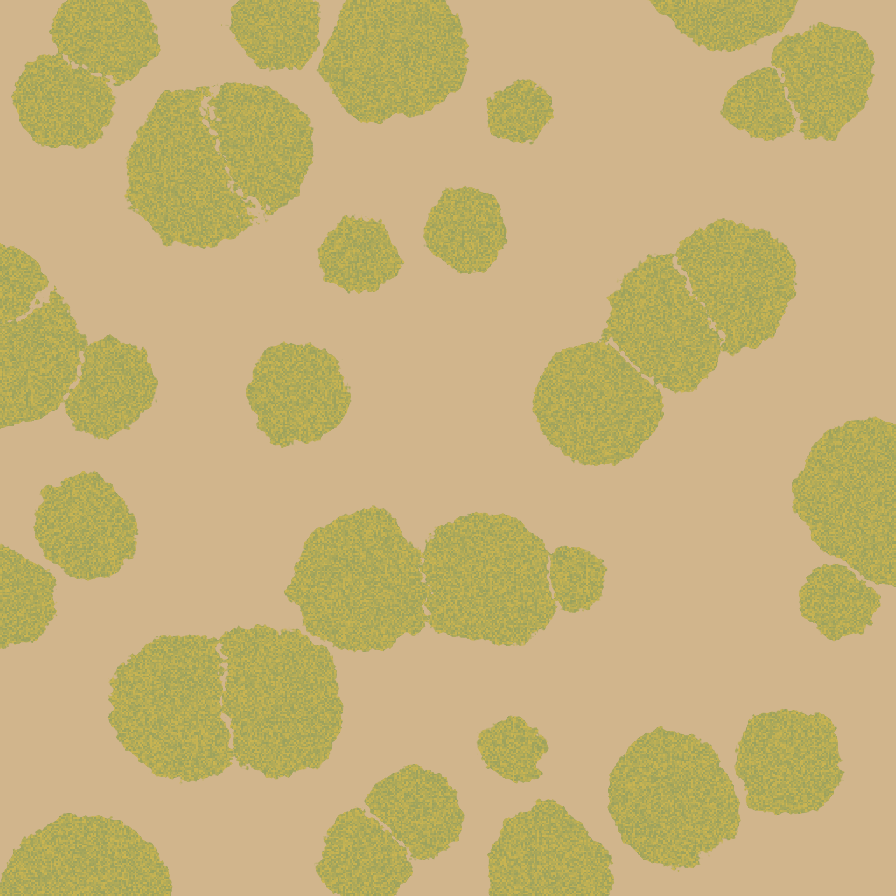
A Shadertoy shader for this texture:

```glsl
// Mossy colonies spreading over bare tan ground. Each colony is a disc whose
// radius is roughened by fractal noise; colonies that meet keep a thin broken
// seam between them, and every colony is speckled with fine two-tone grain.

float hash12(vec2 p) {
    vec3 q = fract(vec3(p.xyx) * 0.1031);
    q += dot(q, q.yzx + 33.33);
    return fract((q.x + q.y) * q.z);
}

float valueNoise(vec2 p) {
    vec2 cell = floor(p), f = fract(p);
    f = f * f * (3.0 - 2.0 * f);
    float low = mix(hash12(cell), hash12(cell + vec2(1, 0)), f.x);
    float high = mix(hash12(cell + vec2(0, 1)), hash12(cell + vec2(1, 1)), f.x);
    return mix(low, high, f.y);
}

// Signed offset of a colony rim: broad lobes down to crumbs
float rimRoughness(vec2 p, float seed) {
    float offset = 0.0, amplitude = 0.02, frequency = 10.0;
    for (int octave = 0; octave < 6; octave++) {
        offset += amplitude * (valueNoise(p * frequency + seed * 17.3) - 0.5);
        amplitude *= 0.68;
        frequency *= 2.1;
    }
    return offset;
}

void mainImage(out vec4 fragColor, in vec2 fragCoord) {
    vec2 uv = fragCoord / iResolution.y;
    float pixel = 1.0 / iResolution.y;

    // Distances to the nearest and second nearest colony rims
    float nearest = 1.0, second = 1.0;
    for (int i = 0; i < 36; i++) {
        float id = float(i) + 1.0;
        vec2 spread = fract(id * vec2(0.7549, 0.5698));
        vec2 jitter = vec2(hash12(vec2(id, 3.0)), hash12(vec2(id, 8.0))) - 0.5;
        vec2 center = spread * 1.12 - 0.06 + jitter * 0.18;
        float radius = mix(0.035, 0.1, fract(id * 0.618));

        float rim = length(uv - center) - radius;
        if (rim > 0.05) continue;
        rim += rimRoughness(uv, id);
        second = min(second, max(nearest, rim));
        nearest = min(nearest, rim);
    }

    // Colony cover, cut by the crumbling seams
    float cover = 1.0 - smoothstep(-0.75 * pixel, 0.75 * pixel, nearest);
    float seamWidth = 0.0045 * smoothstep(0.2, 0.6, valueNoise(uv * 190.0));
    cover *= smoothstep(-pixel, pixel, second - nearest - seamWidth);

    // Grain from grey green to mustard
    float grain = hash12(floor(uv * 512.0) + 71.0);
    vec3 greyGreen = vec3(0.60, 0.63, 0.37);
    vec3 mustard = vec3(0.80, 0.71, 0.315);
    vec3 moss = mix(greyGreen, mustard, grain);

    vec3 ground = vec3(0.82, 0.71, 0.55);
    fragColor = vec4(mix(ground, moss, cover), 1.0);
}
```
